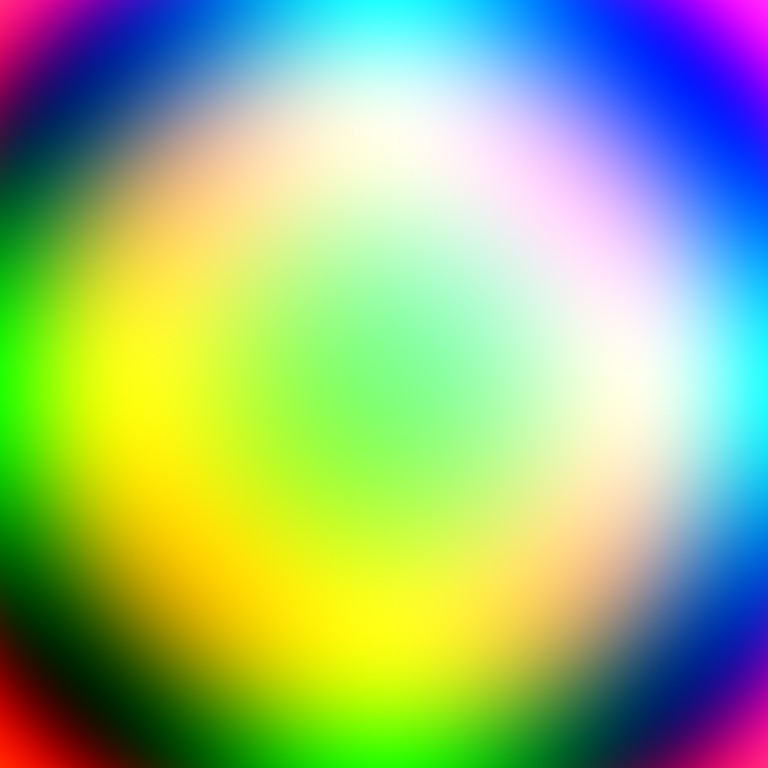
Give the GLSL for this background, as a three.js fragment shader.

```glsl
// Soft rainbow field: each colour channel is its own smooth wave.
// Red ripples outward in rings, green follows a hyperbolic saddle,
// and blue ramps along the rising diagonal.

varying vec2 vUv;

const float RING_FREQUENCY = 4.0;   // red phase per squared radius
const float SADDLE_FREQUENCY = 4.0; // green phase per x * y
const float RAMP_HALF_WIDTH = 1.0;  // reach of the blue ramp in x + y

// Maps a wave from -1..1 to 0..1
float toUnit(float wave) {
  return 0.5 + 0.5 * wave;
}

void main() {
  // Centred coordinates, -1 to 1 on both axes
  vec2 p = vUv * 2.0 - 1.0;

  float rings = toUnit(sin(RING_FREQUENCY * dot(p, p)));
  float saddle = toUnit(cos(SADDLE_FREQUENCY * p.x * p.y));
  float diagonalRamp = smoothstep(-RAMP_HALF_WIDTH, RAMP_HALF_WIDTH, p.x + p.y);

  gl_FragColor = vec4(rings, saddle, diagonalRamp, 1.0);
}
```
